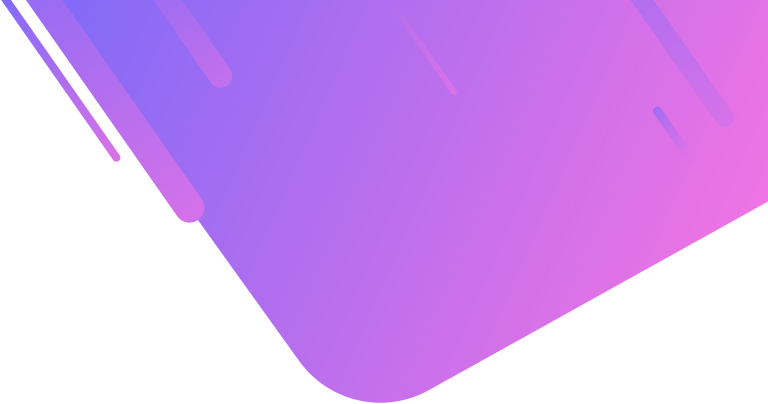
Reproduce this background procedurally as a WebGL 2 fragment shader.

```glsl
#version 300 es
precision highp float;
// A violet-to-pink panel with a rounded lower corner on white, crossed by
// slanted round-ended streaks. The panel is a wedge distance function, the
// streaks are capsules with their own tone and opacity ramps.

uniform vec2 u_resolution;
out vec4 outColor;

const vec3 WHITE  = vec3(1.0);
const vec3 VIOLET = vec3(0.478, 0.413, 0.975);
const vec3 PINK   = vec3(0.986, 0.458, 0.885);

// Panel: centre of the rounded corner, its radius and both edge directions.
const vec2  CORNER = vec2(0.9415, 0.2504);
const float CORNER_RADIUS = 0.2472;
const vec2  LEFT_EDGE  = vec2(-0.583, 0.812);
const vec2  RIGHT_EDGE = vec2(0.874, 0.486);

// Streaks all fall along one direction.
const vec2 FALL = vec2(0.573, -0.819);
const int  STREAK_COUNT = 6;

// Tip x, tip y, length, radius.
const vec4 STREAKS[STREAK_COUNT] = vec4[](
  vec4(0.469, 0.486, 0.70, 0.0370),
  vec4(0.288, 0.610, 0.53, 0.0100),
  vec4(0.546, 0.812, 0.29, 0.0290),
  vec4(1.123, 0.773, 0.27, 0.0074),
  vec4(1.793, 0.709, 0.42, 0.0235),
  vec4(1.716, 0.598, 0.155, 0.0110)
);

// Tone at start, tone at tip, opacity at start, opacity at tip.
const vec4 RAMPS[STREAK_COUNT] = vec4[](
  vec4(0.20, 0.68, 1.0, 1.0),
  vec4(0.00, 0.73, 1.0, 1.0),
  vec4(0.24, 0.54, 1.0, 1.0),
  vec4(0.75, 0.75, 0.0, 0.9),
  vec4(0.39, 0.70, 1.0, 1.0),
  vec4(0.34, 0.60, 1.0, 0.0)
);

vec3 spectrum(float tone) {
  return mix(VIOLET, PINK, clamp(tone, 0.0, 1.0));
}

// Antialiased fill of a signed distance.
float coverage(float dist, float pixel) {
  return clamp(0.5 - dist / pixel, 0.0, 1.0);
}

// Wedge opening upward from the apex, grown by a radius to round its corner.
float roundedWedge(vec2 p, vec2 apex, vec2 leftDir, vec2 rightDir, float radius) {
  vec2 q = p - apex;
  float sides = max(dot(q, vec2(-leftDir.y, leftDir.x)),
                    dot(q, vec2(rightDir.y, -rightDir.x)));
  bool beyondApex = dot(q, leftDir) < 0.0 && dot(q, rightDir) < 0.0;
  return (beyondApex ? length(q) : sides) - radius;
}

// Blend one capsule over the base colour.
vec3 paintStreak(vec3 base, vec2 p, vec4 streak, vec4 ramp, float pixel) {
  vec2 q = p - streak.xy + FALL * streak.z;
  float along = clamp(dot(q, FALL), 0.0, streak.z);
  float dist = length(q - FALL * along) - streak.w;
  float t = along / streak.z;
  float opacity = mix(ramp.z, ramp.w, t) * coverage(dist, pixel);
  return mix(base, spectrum(mix(ramp.x, ramp.y, t)), opacity);
}

void main() {
  // Height of the canvas is one unit.
  float pixel = 1.0 / u_resolution.y;
  vec2 p = gl_FragCoord.xy * pixel;

  // Panel with its diagonal gradient.
  float tone = dot(vec2(p.x, 1.0 - p.y), vec2(0.428, 0.188));
  float panel = roundedWedge(p, CORNER, LEFT_EDGE, RIGHT_EDGE, CORNER_RADIUS);
  vec3 color = mix(WHITE, spectrum(tone), coverage(panel, pixel));

  // Streaks on top.
  for (int i = 0; i < STREAK_COUNT; i++) {
    color = paintStreak(color, p, STREAKS[i], RAMPS[i], pixel);
  }
  outColor = vec4(color, 1.0);
}
```
